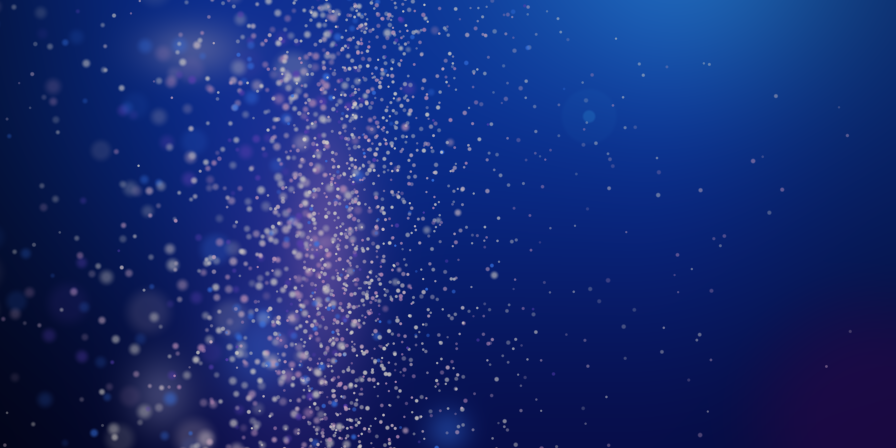
A WebGL 2 fragment shader for this background:

```glsl
#version 300 es
precision highp float;
// A column of glowing dust on a deep blue backdrop: soft gradients and haze first,
// then hashed grids of discs, from large blurred bokeh on the left
// to fine sharp specks that thin out to the right.

uniform vec2 u_resolution;
out vec4 fragColor;

// Backdrop colours
const vec3 NIGHT   = vec3(0.025, 0.045, 0.270);
const vec3 COBALT  = vec3(0.035, 0.175, 0.560);
const vec3 SKY     = vec3(0.090, 0.240, 0.180);
const vec3 MAGENTA = vec3(0.150, 0.030, 0.280);
// Particle colours
const vec3 CREAM  = vec3(0.83, 0.81, 0.78);
const vec3 ROSE   = vec3(0.72, 0.53, 0.70);
const vec3 AZURE  = vec3(0.22, 0.46, 0.90);
const vec3 VIOLET = vec3(0.34, 0.24, 0.68);
// Haze colours
const vec3 MAUVE = vec3(0.44, 0.34, 0.64);
const vec3 PEARL = vec3(0.47, 0.47, 0.64);
// Layers per particle kind
const int BOKEH_LAYERS = 3;
const int SOFT_LAYERS  = 4;
const int GRAIN_LAYERS = 7;
const int DUST_LAYERS  = 6;
const float STRAY_DUST = 0.002;

// Integer hash of a cell and seed: four values in 0..1
vec4 hash4(ivec2 cell, int seed) {
    uvec4 v = uvec4(uint(cell.x), uint(cell.y), uint(seed), 7u) * 1664525u + 1013904223u;
    v += v.yzxy * v.wxyz;
    v ^= v >> 16;
    v += v.yzxy * v.wxyz;
    v ^= v >> 16;
    return vec4(v >> 8) / 16777216.0;
}

// Elliptical Gaussian falloff
float blob(vec2 p, vec2 center, vec2 size) {
    vec2 q = (p - center) / size;
    return exp(-dot(q, q));
}

float disc(float dist, float radius, float softness) {
    float pixel = 1.0 / u_resolution.y;
    return 1.0 - smoothstep(radius * (1.0 - softness) - 0.5 * pixel, radius + 0.5 * pixel, dist);
}

vec3 particleColor(float pick, float coolness) {
    vec3 warm = mix(CREAM, ROSE, smoothstep(0.35, 1.0, fract(pick * 7.0)));
    vec3 cool = mix(AZURE, VIOLET, step(0.5, fract(pick * 13.0)));
    return mix(warm, cool, step(pick, coolness));
}

// One jittered grid of discs; spread = (axis x, falloff to the left, falloff to the right)
vec3 scatter(vec3 color, vec2 p, float size, vec2 radii, vec3 spread, float fill,
             float stray, float opacity, float softness, float coolness, int seed) {
    ivec2 home = ivec2(floor(p / size));
    for (int j = -1; j <= 1; j++) {
        for (int i = -1; i <= 1; i++) {
            ivec2 cell = home + ivec2(i, j);
            vec4 h = hash4(cell, seed);
            vec2 center = (vec2(cell) + h.xy) * size;
            float offset = center.x - spread.x - 0.08 * (center.y - 0.5);
            float density = exp(-abs(offset) / (offset < 0.0 ? spread.y : spread.z));
            if (h.z > fill * density + stray) continue;
            vec4 look = hash4(cell, seed + 101);
            float radius = mix(radii.x, radii.y, h.w * sqrt(h.w));
            float fade = mix(1.0, 0.6, smoothstep(0.9, 1.3, center.x));
            fade *= mix(0.5, 1.0, smoothstep(0.0, 0.45, center.x));
            float cover = disc(distance(p, center), radius, softness);
            color = mix(color, particleColor(look.x, coolness), cover * opacity * fade * mix(0.4, 1.0, look.y));
        }
    }
    return color;
}

vec3 backdrop(vec2 p) {
    vec3 color = mix(NIGHT, COBALT, smoothstep(-0.15, 0.85, p.y));
    color += SKY * blob(p, vec2(1.58, 1.10), vec2(0.50, 0.33));
    color *= mix(0.30, 1.0, smoothstep(-0.15, 0.75, p.x + 0.2 * p.y));
    color *= 1.0 - 0.30 * smoothstep(1.4, 2.1, p.x);
    float corner = 1.0 - smoothstep(0.10, 0.38, distance(p, vec2(1.95, 0.06)));
    return mix(color, MAGENTA, 0.60 * corner);
}

vec3 addHaze(vec3 color, vec2 p) {
    color = mix(color, VIOLET, 0.30 * blob(p, vec2(0.63, 0.35), vec2(0.18, 0.55)));
    color = mix(color, MAUVE, 0.65 * blob(p, vec2(0.73, 0.47), vec2(0.09, 0.27)));
    color = mix(color, AZURE, 0.35 * blob(p, vec2(0.58, 0.22), vec2(0.09, 0.10)));
    color = mix(color, PEARL, 0.55 * blob(p, vec2(0.43, 0.89), vec2(0.11, 0.06)));
    color = mix(color, PEARL, 0.45 * blob(p, vec2(0.36, 0.12), vec2(0.07, 0.08)));
    color = mix(color, AZURE, 0.35 * blob(p, vec2(1.00, 0.04), vec2(0.05, 0.05)));
    // Faint lens disc with a small bright core
    float lens = distance(p, vec2(1.315, 0.74));
    return color + SKY * (0.08 * disc(lens, 0.066, 0.15) + 0.35 * disc(lens, 0.016, 0.3));
}

void main() {
    vec2 p = gl_FragCoord.xy / u_resolution.y;
    vec3 color = addHaze(backdrop(p), p);
    // Far to near: blurred discs first, sharp dust last
    for (int k = 0; k < BOKEH_LAYERS; k++)
        color = scatter(color, p, 0.20, vec2(0.03, 0.065), vec3(0.50, 0.50, 0.12), 0.45, 0.0, 0.25, 0.6, 0.4, 11 + k);
    for (int k = 0; k < SOFT_LAYERS; k++)
        color = scatter(color, p, 0.08, vec2(0.011, 0.027), vec3(0.62, 0.36, 0.09), 0.55, 0.0, 0.52, 0.8, 0.38, 23 + k);
    for (int k = 0; k < GRAIN_LAYERS; k++)
        color = scatter(color, p, 0.04, vec2(0.006, 0.013), vec3(0.70, 0.18, 0.07), 0.52, 0.0, 0.75, 0.7, 0.17, 37 + k);
    for (int k = 0; k < DUST_LAYERS; k++)
        color = scatter(color, p, 0.024, vec2(0.003, 0.0062), vec3(0.77, 0.08, 0.17), 0.55, STRAY_DUST, 0.88, 0.4, 0.07, 53 + k);
    fragColor = vec4(color, 1.0);
}
```
